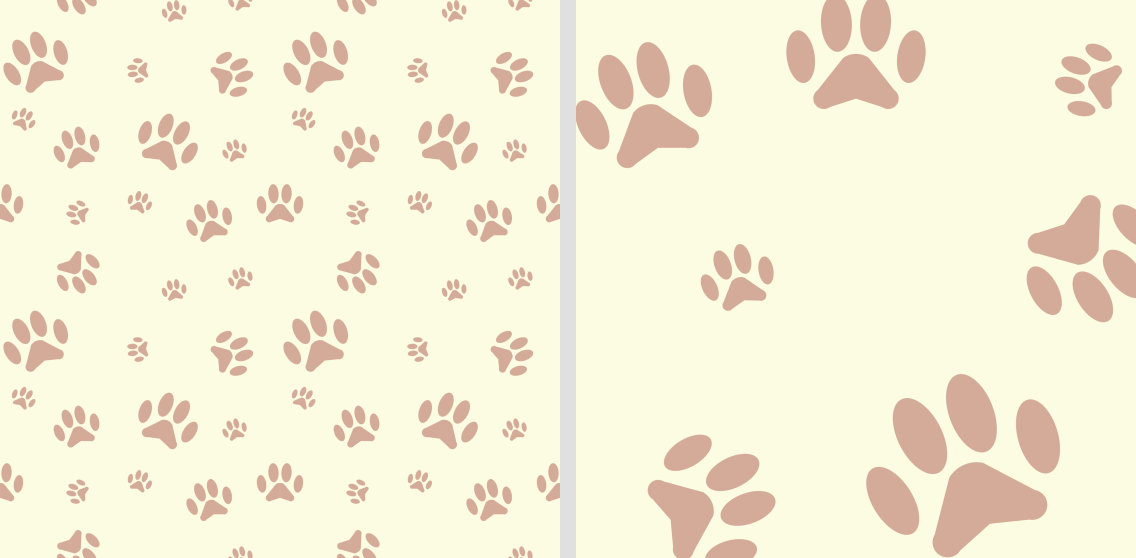
Left: the whole. Right: its middle third, enlarged.
Give the GLSL for this pattern, as a Shadertoy shader.

```glsl
const vec3 CREAM = vec3(0.99, 0.99, 0.89);
const vec3 ROSE_TAN = vec3(0.83, 0.67, 0.60);
const float REPEATS = 2.0;       // tiles across and down
const float TILE = 384.0;        // side of one tile, in layout units
const float EDGE_SOFTNESS = 0.7; // half-width of the edge, in pixels

// Half-widths of the paws
const float LARGEST = 46.0;
const float LARGE = 42.5;
const float MEDIUM = 32.0;
const float SMALL = 17.0;

// Centre x, centre y and turn in degrees, ordered from large to small
const int PAW_COUNT = 14;
const int FIRST_MEDIUM = 2;
const int FIRST_SMALL = 7;
const vec3 PAWS[PAW_COUNT] = vec3[PAW_COUNT](
    vec3(50.0, 297.0, 24.0),
    vec3(229.5, 187.5, -25.0),
    vec3(384.0, 102.0, 0.0),
    vec3(287.5, 78.5, 18.0),
    vec3(105.5, 179.5, 17.0),
    vec3(317.0, 281.0, -67.0),
    vec3(106.5, 9.5, -144.0),
    vec3(239.0, -16.0, 10.0),
    vec3(190.0, 287.0, 94.0),
    vec3(32.0, 219.5, -28.0),
    vec3(322.0, 176.0, 18.0),
    vec3(107.0, 91.0, 73.0),
    vec3(191.5, 105.0, -19.0),
    vec3(330.0, 0.0, 17.0));

vec2 rotate(vec2 p, float degrees) {
    float a = radians(degrees);
    float c = cos(a), s = sin(a);
    return mat2(c, s, -s, c) * p;
}

// Approximate signed distance to an ellipse
float ellipseDistance(vec2 p, vec2 radii) {
    float k = length(p / radii);
    float gradient = length(p / (radii * radii));
    return k * (k - 1.0) / max(gradient, 1e-4);
}

// Arched heel pad: a capsule on each side, thick in the middle
float padDistance(vec2 p) {
    vec2 crown = vec2(0.0, -0.28);
    vec2 lobe = vec2(0.46, -0.60);
    vec2 axis = lobe - crown;
    float along = clamp(dot(p - crown, axis) / dot(axis, axis), 0.0, 1.0);
    return length(p - crown - along * axis) - mix(0.32, 0.15, along);
}

// Upright paw of half-width one, mirrored about its axis
float pawDistance(vec2 p) {
    p.x = abs(p.x);
    float outerToe = ellipseDistance(rotate(p - vec2(0.79, 0.0), 8.0), vec2(0.20, 0.38));
    float innerToe = ellipseDistance(rotate(p - vec2(0.28, 0.48), 3.0), vec2(0.22, 0.41));
    return min(padDistance(p), min(outerToe, innerToe));
}

float pawSize(int i) {
    if (i == 0) return LARGEST;
    if (i < FIRST_MEDIUM) return LARGE;
    return i < FIRST_SMALL ? MEDIUM : SMALL;
}

// Nearest paw, with every offset wrapped around the tile
float pawFieldDistance(vec2 p) {
    float nearest = TILE;
    for (int i = 0; i < PAW_COUNT; i++) {
        float size = pawSize(i);
        vec2 offset = p - PAWS[i].xy;
        offset -= TILE * floor(offset / TILE + 0.5);
        vec2 local = rotate(offset, -PAWS[i].z) / size;
        nearest = min(nearest, pawDistance(local) * size);
    }
    return nearest;
}

void mainImage(out vec4 fragColor, in vec2 fragCoord) {
    float span = REPEATS * TILE;
    vec2 p = fragCoord / iResolution.xy * span;
    float edge = EDGE_SOFTNESS * span / iResolution.y;
    float coverage = 1.0 - smoothstep(-edge, edge, pawFieldDistance(p));
    fragColor = vec4(mix(CREAM, ROSE_TAN, coverage), 1.0);
}
```
